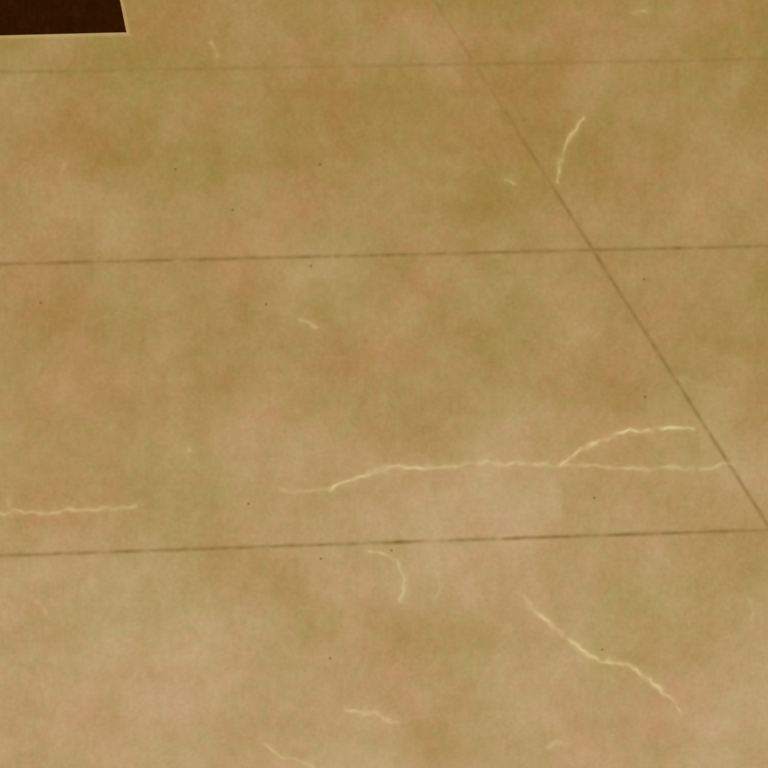
A Shadertoy shader for this texture:

```glsl
const vec3 FAR_STONE = vec3(0.640, 0.515, 0.290);
const vec3 NEAR_STONE = vec3(0.730, 0.612, 0.435);
const vec3 BLUSH = vec3(0.030, -0.016, 0.010);
const vec3 JOINT_COLOR = vec3(0.50, 0.39, 0.19);
const vec3 VEIN_COLOR = vec3(0.86, 0.77, 0.56);
const vec3 PIT_COLOR = vec3(0.44, 0.33, 0.10);
const vec3 MAT_COLOR = vec3(0.18, 0.08, 0.00);
const vec3 MAT_RIM = vec3(0.76, 0.66, 0.47);
const vec2 VANISH = vec2(-0.146, 2.118);  // where the columns meet
const vec2 GRID_START = vec2(0.636, 0.543);
const vec2 GRID_STEP = vec2(0.62, 0.141);
const float JOINT_WIDTH = 0.0024;
const float VEIN_WIDTH = 0.0030;
const float FLECK_CELLS = 8.0;
const float PIT_CELLS = 16.0;
const float GRAIN = 0.024;

vec2 hash2(vec2 p) {
    vec3 q = fract(p.xyx * vec3(0.1031, 0.1030, 0.0973));
    q += dot(q, q.yzx + 33.33);
    return fract((q.xx + q.yz) * q.zy);
}

float gradientNoise(vec2 p) {
    vec2 i = floor(p), f = fract(p), e = vec2(0.0, 1.0);
    vec2 u = f * f * f * (f * (f * 6.0 - 15.0) + 10.0);
    float a = dot(hash2(i) * 2.0 - 1.0, f);
    float b = dot(hash2(i + e.yx) * 2.0 - 1.0, f - e.yx);
    float c = dot(hash2(i + e.xy) * 2.0 - 1.0, f - e.xy);
    float d = dot(hash2(i + e.yy) * 2.0 - 1.0, f - e.yy);
    return mix(mix(a, b, u.x), mix(c, d, u.x), u.y);
}

float fbm(vec2 p) {
    float sum = 0.0, amplitude = 0.6;
    for (int i = 0; i < 5; i++) {
        sum += amplitude * gradientNoise(p);
        p = mat2(1.6, 1.2, -1.2, 1.6) * p + 7.3;
        amplitude *= 0.58;
    }
    return sum;
}

// Soft arc between two ends, bowed sideways by a share of its length
float vein(vec2 p, vec4 ends, float bend) {
    vec2 d = ends.zw - ends.xy;
    float t = clamp(dot(p - ends.xy, d) / dot(d, d), 0.0, 1.0);
    vec2 arc = ends.xy + d * t + vec2(-d.y, d.x) * bend * 4.0 * t * (1.0 - t);
    float r = length(p - arc) / VEIN_WIDTH;
    return exp(-r * r) + 0.2 * exp(-r * r * 0.08);
}

float longVeins(vec2 p) {
    float v = 0.6 * vein(p, vec4(0.365, 0.358, 0.43, 0.364), 0.0);
    v = max(v, vein(p, vec4(0.43, 0.364, 0.53, 0.391), 0.05));
    v = max(v, 0.8 * vein(p, vec4(0.53, 0.391, 0.73, 0.397), 0.01));
    v = max(v, vein(p, vec4(0.73, 0.397, 0.91, 0.441), 0.09));
    v = max(v, 0.6 * vein(p, vec4(0.73, 0.397, 0.95, 0.393), -0.02));
    v = max(v, 0.7 * vein(p, vec4(0.0, 0.331, 0.18, 0.34), 0.0));
    v = max(v, vein(p, vec4(0.684, 0.221, 0.781, 0.138), -0.04));
    v = max(v, vein(p, vec4(0.781, 0.138, 0.885, 0.073), 0.14));
    v = max(v, 0.9 * vein(p, vec4(0.759, 0.846, 0.727, 0.766), -0.08));
    v = max(v, 0.6 * vein(p, vec4(0.488, 0.281, 0.523, 0.221), 0.25));
    v = max(v, 0.8 * vein(p, vec4(0.449, 0.073, 0.521, 0.06), 0.05));
    return max(v, 0.6 * vein(p, vec4(0.345, 0.034, 0.405, 0.0), 0.0));
}

// Short stray veins in a few cells
float flecks(vec2 p) {
    float v = 0.0;
    for (int k = 0; k < 9; k++) {
        vec2 cell = floor(p * FLECK_CELLS) + vec2(k % 3, k / 3) - 1.0;
        vec2 start = (cell + hash2(cell + 41.0)) / FLECK_CELLS, s = hash2(cell + 83.0);
        vec2 span = vec2(0.03 * s.x, 0.05 * (s.y - 0.7));
        v = max(v, step(0.8, hash2(cell + 17.0).x) * (0.3 + 0.3 * s.y) * vein(p, vec4(start, start + span), 0.1));
    }
    return v;
}

void mainImage(out vec4 fragColor, in vec2 fragCoord) {
    vec2 p = fragCoord / iResolution.xy;
    float pixel = 1.0 / iResolution.y;

    // Floor grid in perspective, with a slight tilt
    vec2 depth = VANISH.y - p.y + vec2(0.0, p.x * (0.042 - 0.027 * p.y));
    vec2 grid = (vec2(p.x - VANISH.x, 1.0) / depth - GRID_START) / GRID_STEP;
    vec2 gap = abs(grid - round(grid)) * GRID_STEP * depth * vec2(0.84, depth.y);

    // Mottled, grainy stone
    float cloud = fbm(p * vec2(4.0, 4.6) + 3.0) + 0.45 * fbm(p * vec2(17.0, 13.0) + 60.0);
    float grain = gradientNoise(p * 190.0) + gradientNoise(p * vec2(105.0, 80.0)) + 0.7 * gradientNoise(p * 45.0);
    float light = 0.55 + 0.85 * (0.47 - p.y) - 0.3 * p.x * p.y * p.y + 1.15 * cloud;
    vec3 color = mix(FAR_STONE, NEAR_STONE, clamp(light, -0.15, 1.15));
    color += BLUSH * (1.6 * fbm(p * 7.0 + 31.0) + 0.7 * gradientNoise(p * 60.0 + 11.0)) + GRAIN * grain;

    // Soft worn joints, fainter far away
    vec2 soft = gap / (JOINT_WIDTH + 0.3 * pixel);
    float joint = max(exp(-soft.x * soft.x), exp(-soft.y * soft.y));
    float wear = clamp(0.42 + 0.5 * gradientNoise(p * 28.0) + 0.4 * gradientNoise(p * 90.0), 0.1, 0.9);
    color = mix(color, JOINT_COLOR, joint * wear * mix(1.0, 0.5, smoothstep(0.6, 0.92, p.y)));

    // Pale, ragged veins, broken up along their length
    vec2 q = p + 0.010 * vec2(gradientNoise(p * 24.0), gradientNoise(p * 24.0 + 50.0));
    q += 0.005 * vec2(gradientNoise(p * 75.0), gradientNoise(p * 75.0 + 20.0));
    float patchy = clamp(0.6 + 0.9 * gradientNoise(p * 30.0 + 9.0) + 0.7 * gradientNoise(p * 80.0), 0.1, 1.0);
    color = mix(color, VEIN_COLOR, 0.8 * patchy * max(longVeins(q), flecks(q)));

    // Sparse tiny pits
    vec2 cell = floor(p * PIT_CELLS);
    float pit = length(p - (cell + 0.1 + 0.8 * hash2(cell + 5.0)) / PIT_CELLS);
    pit = step(0.95, hash2(cell + 67.0).y) * (1.0 - smoothstep(0.0, 0.002 + pixel, pit));
    color = mix(color, PIT_COLOR, 0.5 * pit);

    // Dark mat in the corner with a pale rim below
    float edge = max(p.x - 0.156 - 0.2 * (1.0 - p.y), 0.954 + 0.025 * p.x - p.y);
    color = mix(color, MAT_RIM, 0.5 * (1.0 - smoothstep(0.002, 0.006 + pixel, edge)));
    color = mix(color, MAT_COLOR + GRAIN * grain, 1.0 - smoothstep(-pixel, pixel, edge));
    fragColor = vec4(clamp(color, 0.0, 1.0), 1.0);
}
```
